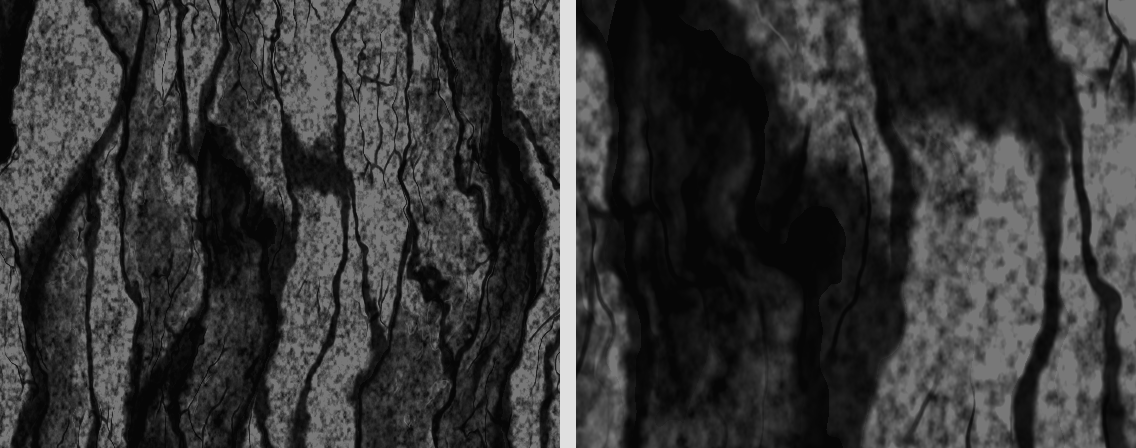
Left: the whole. Right: its middle third, enlarged.
This texture is drawn by a Shadertoy shader. Its source:

```glsl
// Weathered tree bark: long, forking ridges of pale grey over dark furrows.
// Warped, vertically stretched cells give the plates and cracks; layered
// noise breaks their rims, and fine speckle roughens the raised faces.

const float FURROW = 0.045;
const float FLANK = 0.185;
const float FACE = 0.385;
const float BRIGHTEST = 0.47;

float hash(vec2 p) {
    vec3 h = fract(vec3(p.xyx) * 0.1031);
    h += dot(h, h.yzx + 33.33);
    return fract((h.x + h.y) * h.z);
}

float noise(vec2 p) {
    vec2 cell = floor(p);
    vec2 f = fract(p);
    f = f * f * (3.0 - 2.0 * f);
    float low = mix(hash(cell), hash(cell + vec2(1, 0)), f.x);
    float high = mix(hash(cell + vec2(0, 1)), hash(cell + vec2(1, 1)), f.x);
    return mix(low, high, f.y);
}

float fbm(vec2 p, int octaves) {
    float sum = 0.0, weight = 0.5, total = 0.0;
    for (int i = 0; i < octaves; i++) {
        sum += weight * noise(p);
        total += weight;
        weight *= 0.5;
        p = mat2(1.9, 0.3, -0.3, 1.9) * p + 17.3;
    }
    return sum / total;
}

// x: gap between the two nearest cell centres, y: random level of the cell
vec2 plates(vec2 p) {
    vec2 home = floor(p);
    float nearest = 9.0, second = 9.0, level = 0.0;
    for (int y = -1; y <= 1; y++) {
        for (int x = -1; x <= 1; x++) {
            vec2 cell = home + vec2(x, y);
            vec2 centre = cell + vec2(hash(cell), hash(cell + 57.0));
            float d = length(p - centre);
            if (d < nearest) {
                second = nearest;
                nearest = d;
                level = hash(cell + 113.0);
            } else {
                second = min(second, d);
            }
        }
    }
    return vec2(second - nearest, level);
}

// Broad bends, smaller kinks and ragged rims
vec2 warp(vec2 p) {
    float bend = fbm(p * vec2(2.6, 2.2) + 4.0, 3) - 0.5;
    float kink = fbm(p * vec2(13.0, 8.0) + 31.0, 3) - 0.5;
    float rag = fbm(p * vec2(55.0, 38.0) + 9.0, 2) - 0.5;
    return p + vec2(0.20 * bend + 0.055 * kink + 0.014 * rag, 0.12 * kink + 0.03 * rag);
}

float barkHeight(vec2 q, float level) {
    float broad = fbm(q * vec2(6.5, 1.2) + 21.0, 5);
    float chips = fbm(q * vec2(42.0, 19.0), 3) - 0.5;
    return 0.36 * level + 0.64 * broad + 0.16 * chips;
}

void mainImage(out vec4 fragColor, in vec2 fragCoord) {
    vec2 p = fragCoord / iResolution.y + vec2(3.0, 5.0);
    vec2 q = warp(p);

    // Large relief and its slope under light from the left
    vec2 plate = plates(q * vec2(7.5, 1.25));
    float height = barkHeight(q, plate.y);
    float slope = height - barkHeight(q - vec2(0.007, 0.0), plate.y);
    float raised = smoothstep(0.44, 0.51, height);
    float depth = smoothstep(0.27, 0.43, height);

    // Grain: small speckle, vertical fibres and lichen-like patches
    float speckle = fbm(p * vec2(135.0, 100.0), 3) - 0.5;
    float fibre = fbm(q * vec2(85.0, 14.0), 3) - 0.5;
    float patches = fbm(p * vec2(16.0, 11.0) + 70.0, 4) - 0.5;

    float tone = mix(mix(FURROW, FLANK, depth), FACE, raised);
    tone += mix(0.26 * depth + 0.06, 0.66, raised) * speckle;
    tone += mix(0.10, 0.22, raised) * fibre;
    tone += mix(0.14, 0.20, raised) * patches;
    tone += 0.7 * clamp(slope, -0.12, 0.12);

    // Broken pale rims along the edges of raised faces
    float rim = 1.0 - smoothstep(0.0, 0.012, abs(height - 0.445));
    tone += 0.13 * rim * smoothstep(0.42, 0.58, noise(p * 34.0));

    // Deep furrows between plates, then short narrow splits within them
    float width = mix(0.03, 0.30, fbm(p * vec2(7.0, 3.0) + 43.0, 3));
    float furrow = 1.0 - smoothstep(width * 0.35, width, plate.x);
    vec2 splinter = plates(q * vec2(25.0, 5.5) + 12.0);
    float split = 1.0 - smoothstep(0.02, 0.11, splinter.x);
    split *= smoothstep(0.42, 0.60, noise(p * vec2(13.0, 6.0) + 80.0));
    tone *= 1.0 - 0.82 * furrow;
    tone *= 1.0 - 0.70 * split;
    tone *= mix(0.90, 1.08, splinter.y);

    fragColor = vec4(vec3(clamp(tone, 0.025, BRIGHTEST)), 1.0);
}
```
